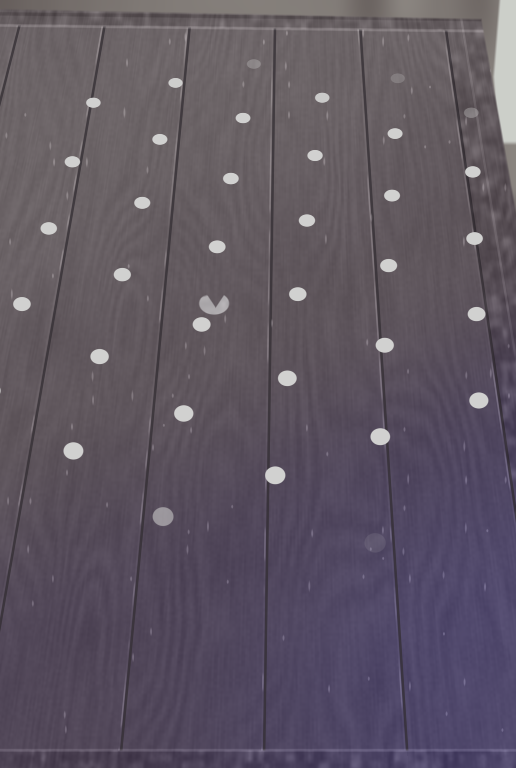
Write a WebGL 1 fragment shader that draws this texture.

```glsl
precision highp float;
uniform vec2 u_resolution;

float hash(vec2 p) {
  p = fract(p * vec2(0.1031, 0.1137));
  p += dot(p, p.yx + 33.33);
  return fract((p.x + p.y) * p.x * 7.31 + p.y * 3.7);
}

float noise(vec2 p) {
  vec2 i = floor(p), f = fract(p);
  f = f * f * (3.0 - 2.0 * f);
  return mix(mix(hash(i), hash(i + vec2(1, 0)), f.x),
             mix(hash(i + vec2(0, 1)), hash(i + vec2(1, 1)), f.x), f.y);
}

// Soft line of half width w around d = 0
float line(float d, float w) {
  return 1.0 - smoothstep(w - 0.001, w + 0.0015, abs(d));
}

// Grey in the upper left, violet in the lower right
vec3 lightOnWood(vec2 uv) {
  float slant = uv.y + 0.28 * (uv.x - 0.5);
  vec3 c = mix(vec3(0.425, 0.395, 0.405), vec3(0.375, 0.34, 0.362), smoothstep(0.08, 0.42, slant));
  c = mix(c, vec3(0.318, 0.278, 0.345), smoothstep(0.4, 0.72, slant));
  float violet = smoothstep(0.5, 0.95, slant) * smoothstep(0.1, 0.95, uv.x);
  return mix(c, vec3(0.315, 0.285, 0.425), violet);
}

// Contours of stretched noise make the arches of the grain
float grain(float u, float depth) {
  float id = floor(u);
  float field = noise(vec2(u * 2.2 + id * 17.0, depth * 3.2 + id * 5.0));
  float rings = sin(48.0 * field + 30.0 * u + 3.0 * noise(vec2(u * 9.0, depth * 14.0)));
  float fibre = noise(vec2(u * 70.0, depth * 22.0)) - 0.5;
  float patchy = noise(vec2(u * 3.0 + 40.0, depth * 5.0));
  return rings * (0.003 + 0.016 * patchy) + 0.022 * fibre;
}

// Pale upright scratches, one per chosen cell
float scratches(vec2 q) {
  vec2 g = q * vec2(26.0, 20.0), cell = floor(g);
  vec2 at = 0.25 + 0.5 * vec2(hash(cell + 7.0), hash(cell + 19.0));
  vec2 d = (fract(g) - at) / vec2(0.06, 0.06 + 0.16 * hash(cell + 31.0));
  return step(0.86, hash(cell)) * (1.0 - smoothstep(0.3, 1.3, length(d)));
}

// Perspective grid of discs, fading near both ends
float discs(vec2 q) {
  float cover = 0.0;
  for (int i = -2; i <= 3; i++) {
    for (int j = 0; j <= 7; j++) {
      vec2 k = vec2(float(i), float(j));
      float w = 1.0 + 0.0231 * k.x - 0.0537 * k.y;
      vec2 c = vec2(0.492 + 0.1597 * k.x - 0.0463 * k.y,
                    0.124 - 0.0329 * k.x + 0.0924 * k.y) / w;
      float r = 0.0125 + 0.0077 * c.y;
      vec2 d = (q - c) / vec2(1.0, 0.65 + 0.25 * c.y);
      float near = 1.0 - smoothstep(0.93, 1.085, c.y + 0.7 * max(0.0, c.x - 0.736));
      float far = smoothstep(0.085, 0.19, c.y - 0.12 * (c.x - 0.492) - 0.4 * max(0.0, c.x - 0.81));
      float disc = 1.0 - smoothstep(r - 0.0015, r + 0.0015, length(d));
      cover = max(cover, disc * near * far);
    }
  }
  return cover;
}

// Torn crescent: a disc with a wedge missing at the top
float tornPatch(vec2 p) {
  float body = 1.0 - smoothstep(0.027, 0.031, length(p * vec2(1.0, 1.35)));
  float wedge = smoothstep(-0.003, 0.003, 0.008 - p.y - 1.5 * abs(p.x - 0.003));
  return body * (1.0 - wedge) * smoothstep(-0.023, -0.017, p.y + 0.3 * p.x);
}

void main() {
  vec2 uv = gl_FragCoord.xy / u_resolution;
  uv.y = 1.0 - uv.y;
  vec2 q = uv * vec2(1.0, 1.488);

  // Plank coordinate: seams lie on whole numbers and spread downwards
  float s = (uv.y - 0.0326) / 0.944;
  float spacing = 0.165 + 0.112 * s;
  float u = (uv.x - 0.533 + 0.021 * s) / spacing;
  float top = uv.y - 0.033 - 0.008 * uv.x;
  float bottom = uv.y - 0.977;
  float inside = smoothstep(-0.002, 0.002, top) * smoothstep(-0.002, 0.002, -bottom);

  vec3 color = lightOnWood(uv);
  color += grain(u, q.y) + 0.02 * (noise(q * 9.0) - 0.5) + 0.016 * (noise(q * 170.0) - 0.5);

  // Seams with worn, pale edges
  float seam = (u - floor(u + 0.5)) * spacing;
  float wear = smoothstep(0.4, 0.85, noise(vec2(floor(u + 0.5) * 9.0, q.y * 28.0)));
  color = mix(color, vec3(0.2, 0.18, 0.2), 0.75 * inside * line(seam, 0.0022));
  color += 0.11 * inside * (0.25 + wear) * line(seam + 0.0045, 0.0012);
  color += 0.14 * scratches(q) * inside;

  // Carved frame at the top, bottom and right
  float frame = max(1.0 - inside, smoothstep(1.98, 2.02, u));
  float carving = noise(q * vec2(48.0, 62.0)) * noise(q * vec2(95.0, 34.0) + 9.0);
  color += frame * (0.17 * carving - 0.065);
  color += 0.11 * line(top, 0.0015) + 0.1 * line(bottom, 0.0015);
  color += 0.07 * line((u - 2.2) * spacing, 0.002) * (1.0 - smoothstep(0.4, 0.55, uv.y));
  color -= 0.06 * line(top + 0.015, 0.002);

  color = mix(color, vec3(0.72, 0.71, 0.72) + 0.12 * (noise(q * 90.0) - 0.5),
              0.9 * tornPatch(q - vec2(0.415, 0.588)));
  color = mix(color, vec3(0.82, 0.82, 0.815), discs(q));

  // Room beyond the table edge
  float beyond = max(smoothstep(2.42, 2.45, u) * (1.0 - smoothstep(0.24, 0.3, uv.y)),
                     smoothstep(-0.002, 0.002, 0.012 + 0.014 * uv.x - uv.y));
  vec3 room = mix(vec3(0.4, 0.37, 0.36), vec3(0.56, 0.54, 0.52), noise(q * vec2(14.0, 5.0)));
  float pale = smoothstep(0.965, 0.972, uv.x + 0.12 * (0.1 - abs(uv.y - 0.1)))
             * (1.0 - smoothstep(0.183, 0.19, uv.y));
  room = mix(room, vec3(0.8, 0.81, 0.79), pale);
  gl_FragColor = vec4(mix(color, room, beyond), 1.0);
}
```
